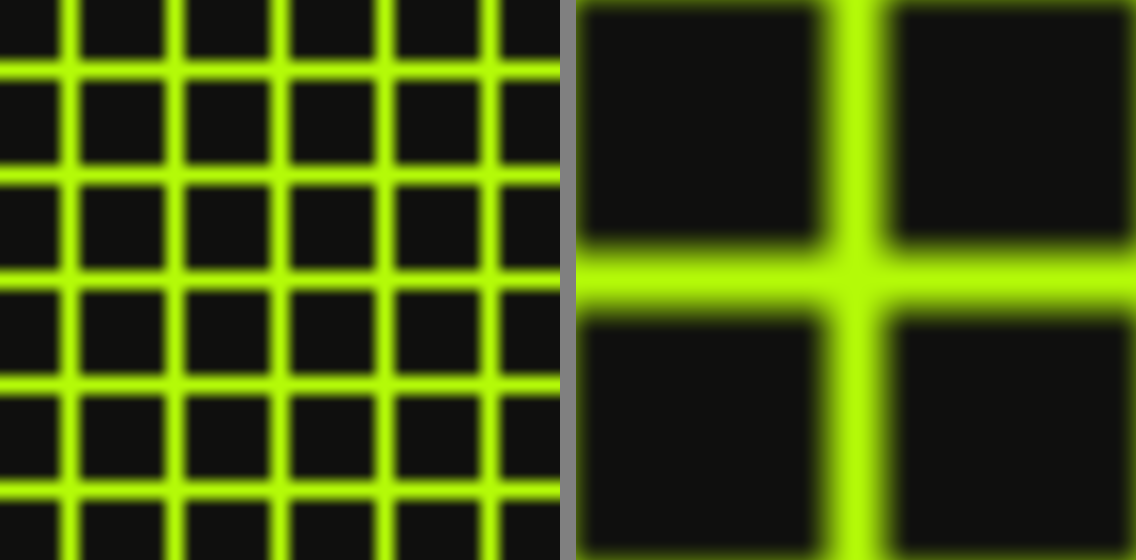
Left: the whole. Right: its middle third, enlarged.
This pattern is drawn by a three.js fragment shader. Its source:

```glsl
// Soft glowing lime grid lines on a near-black ground, crossing at the centre.
varying vec2 vUv;

// Distance from each axis coordinate to its nearest grid line, in cells.
vec2 lineDistance(vec2 cell) {
  return abs(fract(cell + 0.5) - 0.5);
}

void main() {
  // 16/3 cells per side, with a line through the middle of the canvas.
  vec2 cell = (vUv - 0.5) * 16.0 / 3.0;

  // Shade rises smoothly away from each line; crossings blend softly.
  vec2 shade = smoothstep(0.0, 0.18, lineDistance(cell));
  float glow = 1.0 - shade.x * shade.y;

  vec3 ground = vec3(0.057, 0.057, 0.055);
  vec3 lime = vec3(0.705, 0.98, 0.03);
  gl_FragColor = vec4(mix(ground, lime, glow), 1.0);
}
```
